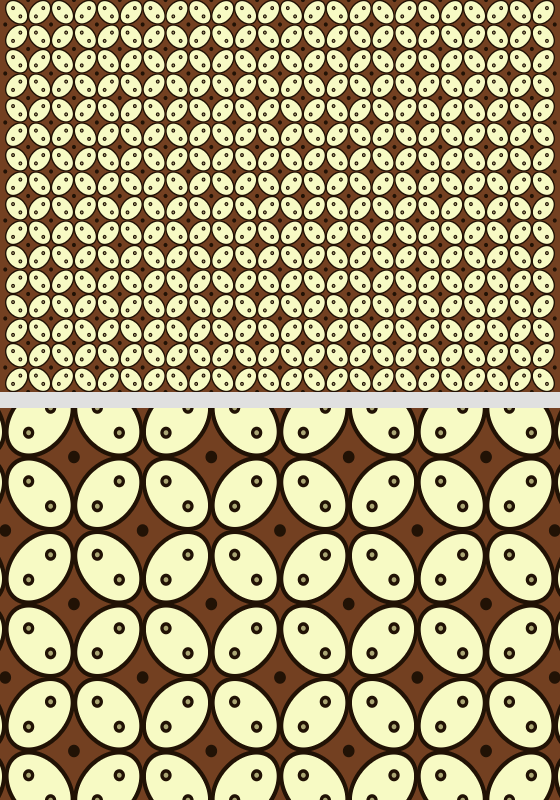
Top: the whole. Bottom: its middle third, enlarged.
Write a WebGL 1 fragment shader that draws this pattern.

```glsl
precision highp float;

// A lattice of outlined oval petals, alternating in tilt so that four meet at
// every other node; the nodes between them hold a brown diamond and a dark spot.
// Each cell is folded to one tilt, then drawn with distance functions.

uniform vec2 u_resolution;

const vec2 REPEATS = vec2(24.0, 16.0);      // petals across and down
const float SIDE_MARGIN = 0.0094;           // plain strip, share of the width
const vec2 PETAL_RADII = vec2(0.555, 0.395); // along and across, in cells
const float OUTLINE_HALF_WIDTH = 0.03;
const vec2 EYE_OFFSET = vec2(0.16, 0.17);   // from the petal centre
const float EYE_RADIUS = 0.082;
const float PUPIL_RADIUS = 0.034;
const float SPOT_RADIUS = 0.085;

const vec3 CREAM = vec3(0.97, 0.98, 0.77);
const vec3 BROWN = vec3(0.45, 0.25, 0.13);
const vec3 INK = vec3(0.13, 0.07, 0.02);
const vec3 OLIVE = vec3(0.67, 0.65, 0.45);

// Approximate signed distance to an axis-aligned ellipse
float ellipseDistance(vec2 p, vec2 radii) {
  float k = length(p / radii);
  float slope = max(length(p / (radii * radii)), 1e-4);
  return k * (k - 1.0) / slope;
}

// Smooth coverage of a shape from its signed distance
float coverage(float dist, float pixel) {
  return clamp(0.5 - dist / pixel, 0.0, 1.0);
}

void main() {
  vec2 uv = gl_FragCoord.xy / u_resolution;
  vec2 grid = vec2((uv.x - SIDE_MARGIN) / (1.0 - 2.0 * SIDE_MARGIN), uv.y) * REPEATS;
  float pixel = REPEATS.y / u_resolution.y;

  // Dark spot on every odd node
  vec3 color = BROWN;
  vec2 node = floor(grid + 0.5);
  float oddNode = mod(node.x + node.y, 2.0);
  float spot = coverage(length(grid - node) - SPOT_RADIUS, pixel);
  color = mix(color, INK, spot * oddNode);

  // Mirror odd cells so that every petal leans the same way
  vec2 cell = floor(grid);
  vec2 p = grid - cell - 0.5;
  if (mod(cell.x + cell.y, 2.0) > 0.5) p.x = -p.x;

  // Petal and its outline, measured along the cell diagonal
  vec2 diagonal = vec2(p.x + p.y, p.y - p.x) * 0.70711;
  float petal = ellipseDistance(diagonal, PETAL_RADII);
  float inside = step(0.0, grid.x) * step(grid.x, REPEATS.x);
  color = mix(color, INK, inside * coverage(petal - OUTLINE_HALF_WIDTH, pixel));
  color = mix(color, CREAM, inside * coverage(petal + OUTLINE_HALF_WIDTH, pixel));

  // Two ringed eyes along the petal
  float eye = min(length(p - EYE_OFFSET), length(p + EYE_OFFSET));
  color = mix(color, INK, inside * coverage(eye - EYE_RADIUS, pixel));
  color = mix(color, OLIVE, inside * coverage(eye - PUPIL_RADIUS, pixel));

  gl_FragColor = vec4(color, 1.0);
}
```
